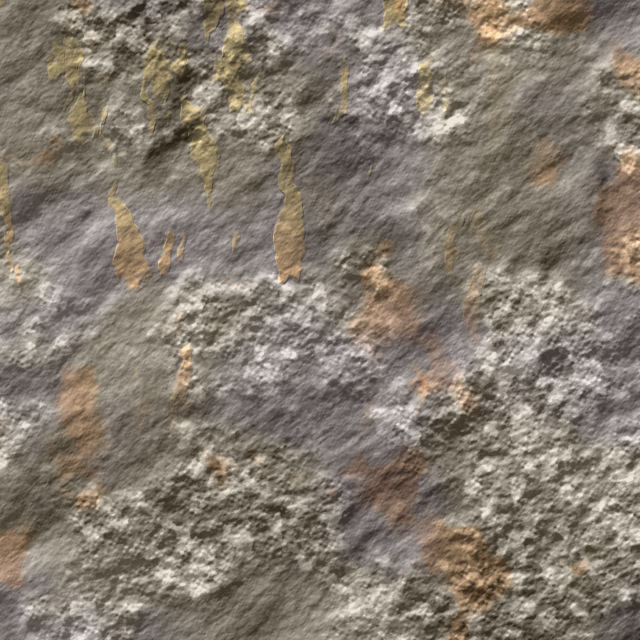
Write a Shadertoy shader that draws this texture.

```glsl
float hash(vec2 p) {
    vec3 q = fract(p.xyx * 0.1031);
    q += dot(q, q.yzx + 33.33);
    return fract((q.x + q.y) * q.z);
}

float noise(vec2 p) {
    vec2 cell = floor(p), f = fract(p);
    f = f * f * f * (f * (f * 6.0 - 15.0) + 10.0);
    return mix(mix(hash(cell), hash(cell + vec2(1, 0)), f.x),
               mix(hash(cell + vec2(0, 1)), hash(cell + vec2(1, 1)), f.x), f.y);
}

float fbm(vec2 p, int octaves) {
    float sum = 0.0, amp = 0.5;
    for (int i = 0; i < octaves; i++) {
        sum += amp * noise(p);
        p = mat2(1.6, 1.2, -1.2, 1.6) * p + 17.3;
        amp *= 0.5;
    }
    return sum / (1.0 - 2.0 * amp * 0.5);
}

// Signed distance to the slanting fissure, positive on its right
float fissure(vec2 p) {
    return (p.x - 0.61 - 0.47 * p.y) * 0.9 + 0.13 * (fbm(p * 7.0 + 5.0, 4) - 0.5);
}

// Where pale lichen crust roughens the stone
float crustMask(vec2 p) {
    float bias = 0.09 * smoothstep(-0.02, 0.08, fissure(p)) - 0.05 * smoothstep(0.4, 0.9, p.y);
    return smoothstep(0.42, 0.64, fbm(p * 6.0 + 31.0, 4) + bias);
}

// Ochre growth hanging in short vertical runs
float ochreMask(vec2 p) {
    vec2 wobble = 0.02 * vec2(fbm(p * 35.0, 3), fbm(p * 35.0 + 9.0, 3));
    float runs = fbm((p + wobble) * vec2(24.0, 8.0) + 3.0, 4);
    float area = smoothstep(0.28, 0.5, p.y) * smoothstep(0.85, 0.6, p.x);
    float patches = fbm(p * vec2(5.0, 3.5) + 12.0, 2) - 0.5;
    return area * smoothstep(0.6, 0.68, runs + 0.35 * patches + 0.06 * smoothstep(0.6, 1.0, p.y));
}

float height(vec2 p) {
    vec2 grain = vec2(dot(p, vec2(0.75, 0.66)) * 0.75, dot(p, vec2(-0.66, 0.75)) * 1.25);
    float h = 0.55 * fbm(grain * 9.0, 6);
    h += crustMask(p) * 0.26 * fbm(p * 46.0, 3);
    h += 0.025 * ochreMask(p);
    return h + 0.03 * smoothstep(-0.015, 0.015, fissure(p));
}

void mainImage(out vec4 fragColor, in vec2 fragCoord) {
    vec2 p = fragCoord / iResolution.y;
    float crust = crustMask(p);
    float ochre = ochreMask(p);

    // Raking light from above
    vec2 toLight = vec2(-0.35, 0.94) * 0.0025;
    float slope = (height(p) - height(p + toLight)) / 0.0025;
    float tone = 0.425 + 0.3 * (fbm(p * 4.0 + 40.0, 4) - 0.5);
    tone += clamp(slope * 0.024, -0.19, 0.3);
    tone += 0.05 * (noise(p * 230.0) - 0.5);

    // Bleached lichen specks, dense inside the crust
    float specks = smoothstep(0.53, 0.7, fbm(p * 42.0 + 70.0, 4) + 0.1 * crust - 0.04);
    tone += specks * (0.06 + 0.15 * crust) + 0.03 * crust;

    // Broken shadow along the fissure and one leaning hollow
    float breaks = smoothstep(0.4, 0.62, fbm(p * 9.0 + 22.0, 3));
    tone -= 0.17 * breaks * exp(-pow(fissure(p) / 0.016, 2.0));
    vec2 hollow = p - vec2(0.268, 0.8) + 0.06 * (vec2(fbm(p * 20.0, 3), fbm(p * 20.0 + 8.0, 3)) - 0.5);
    hollow.x -= 0.3 * hollow.y;
    tone -= 0.17 * smoothstep(1.1, 0.5, length(hollow / vec2(0.035, 0.11)));

    // Warm grey stone, stained olive above and rust below
    tone = clamp(tone, 0.13, 0.9);
    float warmth = fbm(p * 5.0 + 55.0, 3);
    vec3 stone = tone + mix(vec3(0.028, 0.0, -0.008), vec3(0.032, 0.002, -0.052), smoothstep(0.35, 0.65, warmth + 0.15 * crust));
    vec3 stain = mix(vec3(1.3, 1.0, 0.72), vec3(1.16, 1.03, 0.72), smoothstep(0.5, 0.75, p.y));
    vec3 color = mix(stone, (tone + 0.05) * stain, 0.75 * ochre);
    float rust = smoothstep(0.6, 0.75, fbm(p * 8.0 + 90.0, 4));
    color *= mix(vec3(1.0), vec3(1.12, 0.98, 0.86), rust);

    fragColor = vec4(color, 1.0);
}
```
